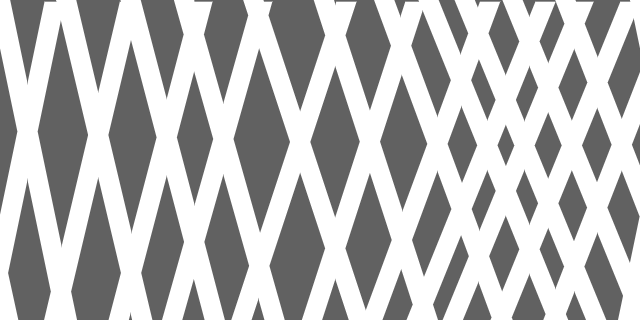
Give the GLSL for this pattern, as a Shadertoy shader.

```glsl
// Irregular lattice of white slanted bars crossing over flat grey.
// Each bar pair is a falling and a rising stripe, described by a centre and a lean;
// the nearest stripe edge gives a signed distance that is smoothed to one pixel.

const vec3 GROUND = vec3(0.38);
const vec3 BAR = vec3(1.0);
const float HALF_WIDTH = 0.0317;   // half the horizontal bar width, in canvas heights
const float MID_SHIFT = 0.0186;    // sideways offset of each bar at mid height
const float RISING_TOP = 0.9948;   // rising bars are cut off above this height

// Each pair: crossing position across, and lean (run over rise)
const int PAIRS = 13;
const vec2 BAR_PAIRS[PAIRS] = vec2[PAIRS](
    vec2(-0.102, 0.218), vec2(0.086, 0.209), vec2(0.307, 0.238),
    vec2(0.521, 0.263), vec2(0.698, 0.283), vec2(0.938, 0.330),
    vec2(1.156, 0.325), vec2(1.367, 0.370), vec2(1.523, 0.405),
    vec2(1.639, 0.411), vec2(1.787, 0.408), vec2(1.943, 0.390),
    vec2(2.086, 0.209));

// Signed distance to a bar through (midX, 0) with the given lean
float barDistance(vec2 p, float midX, float lean) {
    return (abs(p.x - midX - lean * p.y) - HALF_WIDTH) / sqrt(1.0 + lean * lean);
}

void mainImage(out vec4 fragColor, in vec2 fragCoord) {
    vec2 uv = fragCoord / iResolution.y;
    vec2 p = uv - vec2(0.0, 0.5);
    float pixel = 1.0 / iResolution.y;

    // Nearest bar of each direction
    float falling = 1e3;
    float rising = 1e3;
    for (int i = 0; i < PAIRS; i++) {
        float centre = BAR_PAIRS[i].x;
        float lean = BAR_PAIRS[i].y;
        falling = min(falling, barDistance(p, centre + MID_SHIFT, -lean));
        rising = min(rising, barDistance(p, centre - MID_SHIFT, lean));
    }

    // Trim the rising bars, then merge both directions
    rising = max(rising, uv.y - RISING_TOP);
    float d = min(falling, rising);
    float coverage = clamp(0.5 - d / pixel, 0.0, 1.0);
    fragColor = vec4(mix(GROUND, BAR, coverage), 1.0);
}
```
